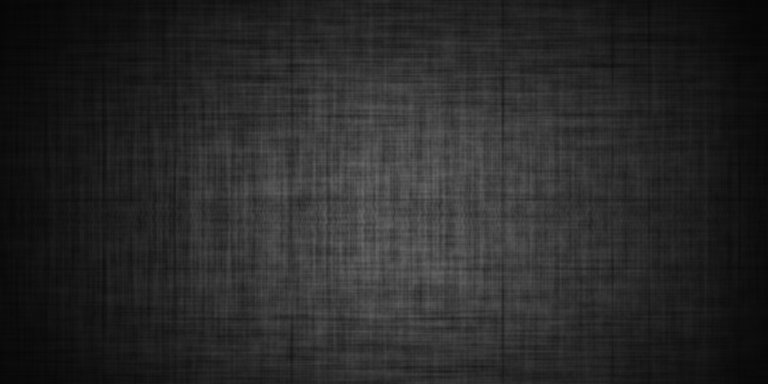
Give the GLSL for this texture, as a Shadertoy shader.

```glsl
// Dark woven linen lit by a soft, off-centre oval glow that fades to black.
// Stretched cellular noise makes the crossing fibres; long hairlines and
// a rippled horizontal seam add the larger structure of the cloth.

#define GLOW_CENTRE vec2(0.525, 0.45)
#define GLOW_RADIUS vec2(0.385, 0.575)
#define GLOW_PEAK 0.325
#define FIBRE_CONTRAST 0.62
#define MOTTLE_CONTRAST 0.22
#define HAIRLINE_DEPTH 0.30
#define SEAM_HEIGHT 0.44
#define SEAM_WIDTH 0.045
#define RIPPLE 0.0022

vec2 hash2(vec2 p) {
    vec3 q = fract(vec3(p.xyx) * vec3(0.1031, 0.1030, 0.0973));
    q += dot(q, q.yzx + 33.33);
    return fract((q.xx + q.yz) * q.zy);
}

// Distance to the nearest jittered point, centred around zero
float cellular(vec2 p) {
    vec2 cell = floor(p), f = fract(p);
    float nearest = 2.0;
    for (int y = -1; y <= 1; y++) {
        for (int x = -1; x <= 1; x++) {
            vec2 o = vec2(x, y);
            vec2 d = o + hash2(cell + o + 71.0) - f;
            nearest = min(nearest, dot(d, d));
        }
    }
    return sqrt(nearest) - 0.46;
}

// Layers of fibres running along y, from broad bands to fine threads
float fibres(vec2 p) {
    float sum = 0.0, amplitude = 0.20;
    vec2 frequency = vec2(17.0, 1.6);
    for (int i = 0; i < 4; i++) {
        sum += amplitude * cellular(p * frequency + float(i) * 19.7);
        frequency *= vec2(1.95, 1.45);
        amplitude *= 1.3;
    }
    return sum;
}

// Soft dark line with a broken, uneven strength along its length
float hairline(float across, float along, float seed) {
    float width = 0.0025 + 0.5 / iResolution.y;
    float wear = 0.65 + 0.35 * sin(along * 7.0 + seed * 2.4)
                             * sin(along * 17.0 + seed);
    return wear * exp(-across * across / (width * width));
}

float hairlines(vec2 p) {
    float columns[9] = float[9](0.12, 0.27, 0.425, 0.455, 0.76,
                               1.31, 1.595, 1.69, 1.925);
    float rows[6] = float[6](0.17, 0.30, 0.48, 0.70, 0.83, 0.895);
    float sum = 0.0;
    for (int i = 0; i < 9; i++) {
        sum += hairline(p.x - columns[i], p.y, float(i));
    }
    for (int i = 0; i < 6; i++) {
        sum += 0.65 * hairline(p.y - rows[i], p.x, float(i) + 4.0);
    }
    return min(sum, 1.3);
}

void mainImage(out vec4 fragColor, in vec2 fragCoord) {
    vec2 uv = fragCoord / iResolution.xy;
    vec2 p = vec2(uv.x * 2.0, uv.y);

    // Oval glow, with an extra falloff at the right edge
    vec2 q = (uv - GLOW_CENTRE) / GLOW_RADIUS;
    float light = GLOW_PEAK * exp(-dot(q, q));
    light *= 1.0 - 0.3 * smoothstep(0.90, 1.0, uv.x);

    // Vertical fibres mirror and ripple around the seam
    float rise = p.y - SEAM_HEIGHT;
    float seam = exp(-rise * rise / (SEAM_WIDTH * SEAM_WIDTH));
    vec2 warp = vec2(p.x + RIPPLE * seam * sin(rise * 190.0 + p.x * 9.0),
                     sqrt(rise * rise + 0.00002));
    float vertical = fibres(warp + vec2(3.0, 5.0));
    float horizontal = fibres(p.yx + vec2(11.0, 7.0));

    // Rows dominate above and below, columns dominate at mid height and left
    float rowShare = smoothstep(0.08, 0.42, abs(rise));
    float columnWeight = mix(1.15, 0.65, rowShare)
                       * mix(1.2, 0.85, smoothstep(0.1, 0.65, uv.x));
    float rowWeight = mix(0.65, 1.2, rowShare);
    float weave = vertical * columnWeight + horizontal * rowWeight;

    // Worn blotches and fine grain
    float mottle = cellular(p * 24.0) + 0.7 * cellular(p * vec2(85.0, 75.0));
    float shade = 1.0 + FIBRE_CONTRAST * weave + MOTTLE_CONTRAST * mottle;
    shade *= 1.0 - HAIRLINE_DEPTH * hairlines(p);
    shade *= 1.0 - 0.07 * seam;

    float grey = light * max(shade, 0.15) + 0.006;
    fragColor = vec4(vec3(grey), 1.0);
}
```
